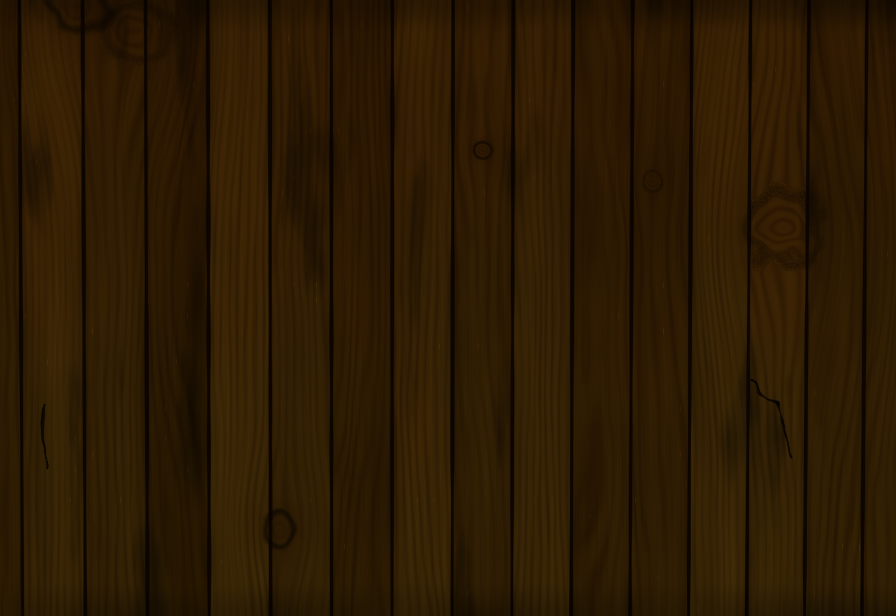
Give the GLSL for this texture, as a Shadertoy shader.

```glsl
// Dark stained wall of narrow upright pine planks with grain, knots, cracks and worn seams.

float hash(vec2 p) {
    return fract(sin(dot(p, vec2(127.1, 311.7))) * 43758.545);
}

float noise(vec2 p) {
    vec2 i = floor(p), f = fract(p);
    f = f * f * (3.0 - 2.0 * f);
    return mix(mix(hash(i), hash(i + vec2(1, 0)), f.x),
               mix(hash(i + vec2(0, 1)), hash(i + vec2(1, 1)), f.x), f.y);
}

float fbm(vec2 p) {
    float sum = 0.0, amp = 0.5;
    for (int i = 0; i < 4; i++) {
        sum += amp * noise(p);
        p = p * 2.03 + 17.3;
        amp *= 0.5;
    }
    return sum;
}

float segmentDistance(vec2 p, vec2 a, vec2 b) {
    vec2 ab = b - a;
    return length(p - a - ab * clamp(dot(p - a, ab) / dot(ab, ab), 0.0, 1.0));
}

// Lightness of each plank, left to right
const float plankTone[16] = float[](0.45, 0.78, 0.55, 0.3, 0.92, 0.6, 0.35, 0.75,
                                    0.42, 0.75, 0.3, 0.35, 0.82, 0.75, 0.48, 0.4);

// Knots: centre x, centre y, radius, darkness
const vec4 knots[6] = vec4[](
    vec4(0.09, 0.99, 0.045, 0.8), vec4(0.539, 0.755, 0.014, 0.9),
    vec4(0.311, 0.14, 0.027, 0.9), vec4(0.875, 0.63, 0.062, 0.5),
    vec4(0.729, 0.707, 0.016, 0.4), vec4(0.155, 0.95, 0.05, 0.4));

// Cracks: start and end
const vec4 cracks[3] = vec4[](
    vec4(0.836, 0.38, 0.866, 0.345), vec4(0.866, 0.345, 0.883, 0.26),
    vec4(0.05, 0.34, 0.051, 0.24));

void mainImage(out vec4 fragColor, in vec2 fragCoord) {
    vec2 uv = fragCoord / iResolution.xy;
    float aspect = iResolution.x / iResolution.y;
    vec2 p = vec2(uv.x * aspect, uv.y);
    float pixel = 1.0 / iResolution.x;

    // Planks lean slightly and narrow toward the right
    float x = uv.x + (uv.y - 0.5) * 0.01 * (0.4 - uv.x);
    float across = (x - 0.0234) * (14.53 + 0.743 * (x - 0.505));
    float id = floor(across), f = across - id;
    float seed = hash(vec2(id, 3.7));
    float tone = plankTone[clamp(int(id) + 1, 0, 15)];

    // Knots spread the grain around them
    float grainX = x * aspect, ringPhase = 0.0, ringMask = 0.0, rim = 0.0, halo = 0.0;
    for (int i = 0; i < 6; i++) {
        vec4 k = knots[i];
        vec2 d = p - vec2(k.x * aspect, k.y);
        float e = length(d * vec2(1.0, 1.1)) / k.z + 0.5 * (noise(p * 35.0) - 0.5);
        grainX -= 0.75 * d.x * exp(-dot(d, d * vec2(1.0, 0.3)) / (k.z * k.z * 5.0));
        float inside = smoothstep(1.25, 0.85, e);
        ringPhase += inside * e * 16.0;
        ringMask = max(ringMask, inside);
        rim += k.w * exp(-30.0 * (e - 1.0) * (e - 1.0));
        halo += k.w * exp(-e * e * 0.35);
    }

    // Growth rings, long arches and fine fibres
    vec2 offset = vec2(seed * 41.0, seed * 93.0);
    float arches = fbm(vec2(grainX * 9.0, p.y * 1.3) + offset);
    float phase = grainX * mix(260.0, 620.0, tone * tone) + arches * mix(55.0, 24.0, tone);
    phase = mix(phase, ringPhase, ringMask);
    float rings = 0.5 + 0.5 * sin(phase);
    rings *= rings * (0.35 + 0.9 * noise(vec2(grainX * 30.0, p.y * 2.5) + offset));
    float fibre = noise(vec2(grainX * 420.0, p.y * 9.0) + offset) - 0.5;
    float streak = fbm(vec2(grainX * 32.0, p.y * 1.6) + offset.yx) - 0.47;
    float blotch = fbm(p * vec2(7.0, 3.5) + offset) - 0.47;

    // Stain: reddish brown above, more olive below
    float light = tone + 0.55 * streak + 0.5 * blotch;
    vec3 color = mix(vec3(0.137, 0.076, 0.002), vec3(0.222, 0.142, 0.021), clamp(light, 0.0, 1.1));
    float red = smoothstep(0.15, 0.95, uv.y + 0.8 * blotch);
    color *= mix(vec3(1.02, 1.07, 1.15), vec3(1.02, 0.93, 0.7), red);
    color *= 1.06 - rings * vec3(0.17, 0.23, 0.35) + 0.13 * fibre;

    // Knot shading
    color *= 1.0 - min(halo, 1.0) * vec3(0.15, 0.22, 0.4);
    color *= 1.0 - 0.55 * min(rim, 1.0);

    // Dark weathering stains and grime beside the seams
    float stain = smoothstep(0.60, 0.78, fbm(vec2(p.x * 16.0, p.y * 3.0) + 8.0));
    color *= 1.0 - 0.35 * stain;
    float edge = min(f, 1.0 - f) * 0.0677;
    float grime = noise(vec2(floor(across + 0.5) * 7.0, p.y * 11.0));
    color *= 1.0 - 0.3 * grime * exp(-edge * 220.0);

    // Cracks with ragged outlines
    vec2 ragged = p + 0.012 * (vec2(noise(p * 45.0), noise(p * 45.0 + 9.0)) - 0.5);
    for (int i = 0; i < 3; i++) {
        vec4 c = cracks[i];
        float d = segmentDistance(ragged, c.xy * vec2(aspect, 1.0), c.zw * vec2(aspect, 1.0));
        float width = 0.0025 * noise(p * 70.0);
        color *= 1.0 - 0.75 * smoothstep(width + 1.5 * pixel, width, d);
    }

    // Sparse pale scratches
    vec2 cell = p * vec2(110.0, 40.0);
    vec2 local = fract(cell) - 0.5;
    float scratch = step(0.988, hash(floor(cell))) * smoothstep(0.22, 0.05, length(local * vec2(1.6, 0.7)));
    color += scratch * vec3(0.05, 0.04, 0.015);

    // Seams
    float halfWidth = 0.0011 + 0.0009 * grime;
    float seam = smoothstep(halfWidth + 1.2 * pixel, halfWidth - 0.4 * pixel, edge);
    color = mix(color, vec3(0.04, 0.014, 0.0), 0.94 * seam);

    // Darker top and bottom borders
    color *= 1.0 - 0.3 * smoothstep(0.06, 0.0, min(uv.y, 1.0 - uv.y)) * (0.4 + noise(p * 9.0));
    fragColor = vec4(max(color, 0.0), 1.0);
}
```
